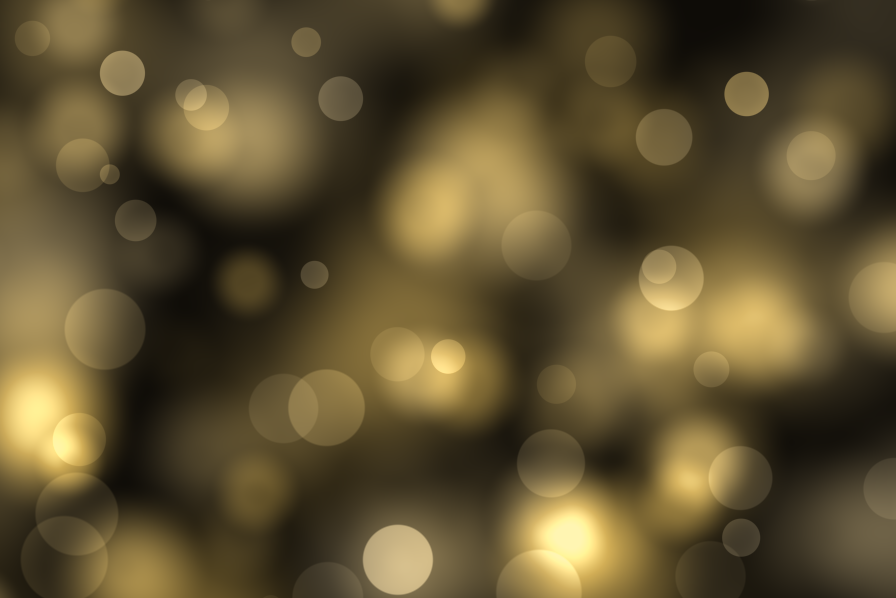
Give the GLSL for this background, as a Shadertoy shader.

```glsl
// Golden bokeh: blurred warm lights on black under crisp translucent discs.

const vec3 NIGHT = vec3(0.060, 0.050, 0.031);
const vec3 GOLD = vec3(1.00, 0.82, 0.37);
const vec3 PEARL = vec3(1.00, 0.92, 0.75);
const vec3 HOT = vec3(0.10, 0.40, 0.70);

float hash(vec2 p) {
    return fract(sin(dot(p, vec2(127.1, 311.7))) * 43758.5453);
}

vec2 hash2(vec2 p) {
    return vec2(hash(p), hash(p + 17.3));
}

// Filled disc with a slightly brighter rim; softness is a share of the radius.
float disc(vec2 offset, float radius, float softness) {
    float dist = length(offset);
    float blur = max(softness * radius, 1.5 / iResolution.y);
    float fill = 1.0 - smoothstep(radius - blur, radius, dist);
    return fill * (0.92 + 0.08 * smoothstep(0.4, 1.0, dist / radius));
}

// Sum of lights on a jittered grid that reaches a little past the canvas.
// Ranges hold the minimum and maximum; pearl is the share of pale tint.
vec3 lightLayer(vec2 p, float aspect, ivec2 grid, vec2 radii, vec2 power,
                float softness, float pearl, float seed) {
    vec3 light = vec3(0.0);
    for (int y = 0; y < grid.y; y++) {
        for (int x = 0; x < grid.x; x++) {
            vec2 id = vec2(x, y) + seed;
            vec2 jitter = 0.5 + 1.5 * (hash2(id) - 0.5);
            vec2 center = (vec2(x, y) + jitter) / vec2(grid);
            center = (0.5 + 1.08 * (center - 0.5)) * vec2(aspect, 1.0);
            float radius = mix(radii.x, radii.y, hash(id + 31.7));
            float strength = mix(power.x, power.y, hash(id + 53.1));
            float paleness = clamp(pearl + 0.9 * (hash(id + 71.9) - 0.5), 0.0, 1.0);
            light += mix(GOLD, PEARL, paleness) * strength
                   * disc(p - center, radius, softness);
        }
    }
    return light;
}

void mainImage(out vec4 fragColor, in vec2 fragCoord) {
    float aspect = iResolution.x / iResolution.y;
    vec2 p = fragCoord / iResolution.y;
    vec3 color = NIGHT;

    // Distant glow and half-focused lights
    color += lightLayer(p, aspect, ivec2(9, 6), vec2(0.12, 0.27),
                        vec2(0.01, 0.50), 0.90, 0.40, 3.0);
    color += lightLayer(p, aspect, ivec2(8, 5), vec2(0.06, 0.13),
                        vec2(0.02, 0.36), 0.75, 0.30, 23.0);

    // Crisp foreground discs and a few bright flares
    color += lightLayer(p, aspect, ivec2(8, 5), vec2(0.016, 0.077),
                        vec2(0.04, 0.18), 0.06, 0.80, 47.0);
    color += lightLayer(p, aspect, ivec2(2, 2), vec2(0.035, 0.065),
                        vec2(0.15, 0.50), 0.06, 0.60, 89.0);

    // The brightest light turns pale
    color += HOT * max(color.r - 0.85, 0.0);

    // Gentle darkening toward the canvas edges
    vec2 fromCenter = fragCoord / iResolution.xy - 0.5;
    color *= 1.06 - 0.40 * dot(fromCenter, fromCenter);

    fragColor = vec4(min(color, vec3(1.0, 0.96, 0.70)), 1.0);
}
```
